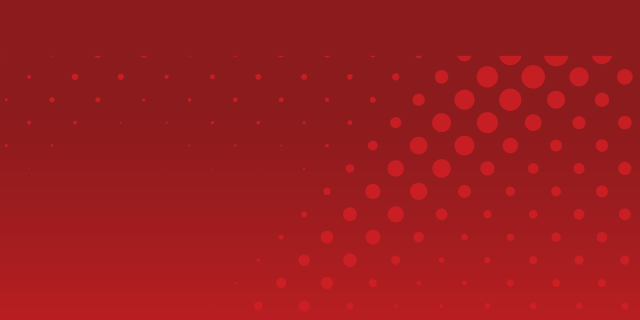
Reproduce this background procedurally as a Shadertoy shader.

```glsl
const vec3 DARK_RED = vec3(0.545, 0.105, 0.114);
const vec3 WARM_RED = vec3(0.725, 0.118, 0.130);
const vec3 DOT_TOP = vec3(0.762, 0.118, 0.136);
const vec3 DOT_BOTTOM = vec3(0.800, 0.120, 0.142);

// Lattice spacing and origin, in canvas heights measured from the top left
const float CELL = 0.0716;
const vec2 LATTICE_ORIGIN = vec2(0.0195, 0.1685);
const float DOTS_START = 0.1745;

float bump(float x, float center, float width) {
    float t = (x - center) / width;
    return exp(-t * t);
}

// Dot radius in cells: a wave across diagonals that shrinks row by row
float dotRadius(float diagonal, float row) {
    float wave = 2.2
        + 2.2 * bump(diagonal, 1.45, 0.9)
        + 1.4 * bump(diagonal, 5.6, 1.8)
        + 11.7 * bump(diagonal, 10.6, 1.92)
        + 9.3 * smoothstep(10.0, 16.0, diagonal);
    return max(wave - 0.75 * (row - 1.0), 0.0) / 27.5;
}

// Coverage of the nearest dot on a staggered lattice
float halftone(vec2 p, float pixel) {
    vec2 grid = (p - LATTICE_ORIGIN) / CELL;
    vec2 id = floor(0.5 * vec2(grid.x + grid.y, grid.x - grid.y) + 0.5);
    vec2 center = vec2(id.x + id.y, id.x - id.y);
    float radius = dotRadius(id.x - 1.0, center.y) * CELL;
    float dist = length(grid - center) * CELL - radius;
    float coverage = clamp(0.5 - dist / pixel, 0.0, 1.0);
    return coverage * clamp(2.0 * radius / pixel, 0.0, 1.0);
}

vec3 backdrop(float depth) {
    float t = clamp((depth - 0.286) / 0.714, 0.0, 1.0);
    return mix(DARK_RED, WARM_RED, pow(t, 1.4));
}

void mainImage(out vec4 fragColor, in vec2 fragCoord) {
    float pixel = 1.0 / iResolution.y;
    vec2 p = vec2(fragCoord.x, iResolution.y - fragCoord.y) * pixel;

    // Dots are trimmed by a straight upper edge
    float trim = clamp((p.y - DOTS_START) / pixel + 0.5, 0.0, 1.0);
    float dots = halftone(p, pixel) * trim;
    vec3 dotColor = mix(DOT_TOP, DOT_BOTTOM, p.y);

    fragColor = vec4(mix(backdrop(p.y), dotColor, dots), 1.0);
}
```
